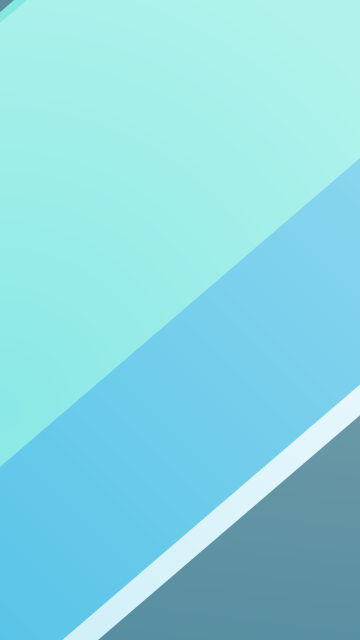
This background is drawn by a Shadertoy shader. Its source:

```glsl
// Flat diagonal paper bands: mint, sky blue, a pale strip and slate corners.
// Each parallel edge is a signed line distance; bands are layered from the
// lower right to the upper left, and each is tinted by a soft gradient.

const float ASPECT = 0.5625;      // design width for a height of one
const float EDGE_SLOPE = 0.858;   // rise of every band edge

// Antialiased coverage of the area above a line with the given y intercept.
float above(vec2 p, float intercept, float pixel) {
    float d = (p.y - EDGE_SLOPE * p.x - intercept) / length(vec2(EDGE_SLOPE, 1.0));
    return smoothstep(-0.7 * pixel, 0.7 * pixel, d);
}

// Linear blend of two colours along an axis; axis length sets the rate.
vec3 linearTint(vec2 p, vec2 axis, vec3 low, vec3 high) {
    return mix(low, high, clamp(dot(p, axis), 0.0, 1.0));
}

// Radial blend of two colours around a centre.
vec3 radialTint(vec2 p, vec2 centre, float radius, vec3 inner, vec3 outer) {
    return mix(inner, outer, clamp(length(p - centre) / radius, 0.0, 1.0));
}

void mainImage(out vec4 fragColor, in vec2 fragCoord) {
    vec2 p = fragCoord / iResolution.xy * vec2(ASPECT, 1.0);
    float pixel = 1.0 / iResolution.y;

    // Band colours
    vec3 slate = linearTint(p, vec2(0.3, 2.4),
                            vec3(0.335, 0.555, 0.63), vec3(0.415, 0.595, 0.65));
    vec3 pale = linearTint(p, vec2(1.0, 1.0),
                           vec3(0.81, 0.935, 0.97), vec3(0.905, 0.97, 0.99));
    vec3 sky = linearTint(p, vec2(0.78, 0.78),
                          vec3(0.35, 0.77, 0.91), vec3(0.53, 0.835, 0.935));
    vec3 mint = radialTint(p, vec2(0.0, 0.36), 0.76,
                           vec3(0.54, 0.91, 0.90), vec3(0.69, 0.95, 0.925));
    vec3 rim = vec3(0.52, 0.91, 0.87);
    vec3 corner = vec3(0.36, 0.55, 0.62);

    // Layers, from the lower right to the upper left
    vec3 color = slate;
    color = mix(color, pale, above(p, -0.1314, pixel));
    color = mix(color, sky, above(p, -0.0834, pixel));
    color = mix(color, mint, above(p, 0.2704, pixel));
    color = mix(color, rim, above(p, 0.964, pixel));
    color = mix(color, corner, above(p, 0.981, pixel));

    fragColor = vec4(color, 1.0);
}
```
